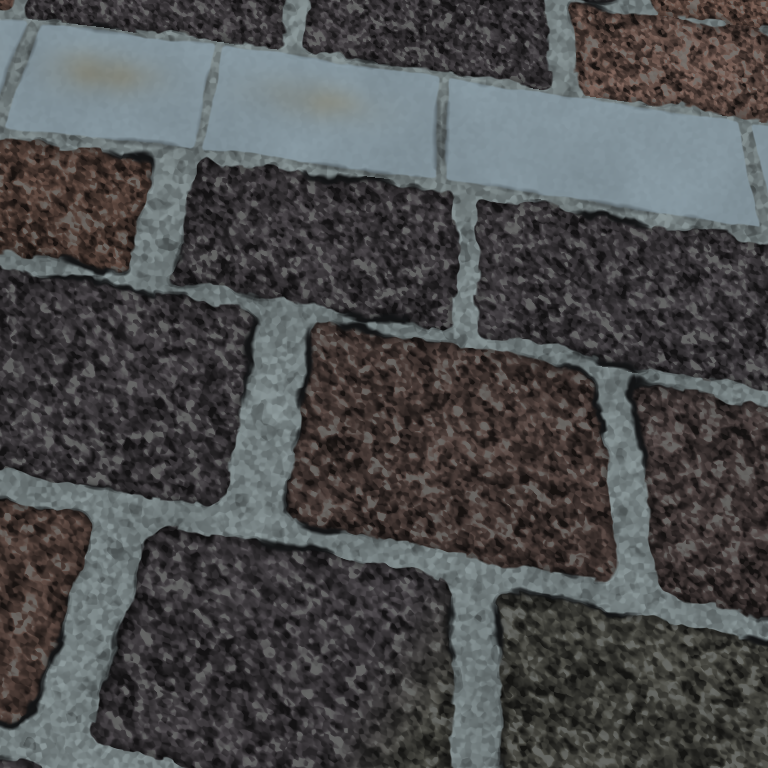
Write a WebGL 2 fragment shader that draws this texture.

```glsl
#version 300 es
precision highp float;

uniform vec2 u_resolution;
out vec4 fragColor;

#define COOL_STONE vec3(0.208, 0.197, 0.208)
#define WARM_STONE vec3(0.255, 0.198, 0.175)
#define MOSSY_STONE vec3(0.225, 0.225, 0.205)
#define FLECK vec3(0.40, 0.41, 0.40)
#define MORTAR vec3(0.445, 0.485, 0.49)
#define MARBLE vec3(0.51, 0.575, 0.61)
#define OCHRE vec3(0.50, 0.47, 0.38)
#define CREVICE vec3(0.07, 0.075, 0.08)
#define MARBLE_ROW 2
#define ROUGHNESS 0.006
#define FAN 0.65
#define SAG 0.03

const int ROWS = 7;

// Upper edge of each course: height at the left side, slope
const vec2 EDGES[8] = vec2[8](
    vec2(-0.21, 0.13), vec2(-0.09, 0.13), vec2(0.022, 0.14), vec2(0.172, 0.135),
    vec2(0.34, 0.18), vec2(0.632, 0.19), vec2(0.965, 0.25), vec2(1.4, 0.19));

// Joints of each course: start, spacing, growth to the right, half width
const vec4 COURSES[7] = vec4[7](
    vec4(0.42, 0.40, 0.0, 0.020), vec4(1.075, 0.345, 0.0, 0.022),
    vec4(0.02, 0.235, 0.279, 0.010), vec4(0.215, 0.354, 0.237, 0.027),
    vec4(0.35, 0.465, 0.0, 0.039), vec4(0.12, 0.50, 0.0, 0.038),
    vec4(0.30, 0.50, 0.0, 0.040));

vec3 hash3(vec2 p) {
    vec3 q = fract(vec3(p.xyx) * vec3(0.1031, 0.1030, 0.0973));
    q += dot(q, q.yxz + 33.33);
    return fract((q.xxy + q.yzz) * q.zyx);
}

// Layered sines, roughly -1 to 1
float waves(vec2 p) {
    float sum = 0.0, amp = 0.5;
    for (int i = 0; i < 4; i++) {
        p = mat2(0.8, 0.6, -0.6, 0.8) * p * 1.7 + 1.3;
        sum += amp * sin(p.x + 1.7 * sin(p.y));
        amp *= 0.6;
    }
    return sum;
}

// Cellular noise with softly blended cells, -1 to 1
float grains(vec2 p) {
    vec2 cell = floor(p);
    float total = 0.0, tone = 0.0;
    for (int y = -1; y <= 1; y++)
    for (int x = -1; x <= 1; x++) {
        vec2 id = cell + vec2(x, y);
        vec3 h = hash3(id + 200.0);
        vec2 offset = id + h.xy - p;
        float weight = exp(-7.0 * dot(offset, offset));
        total += weight;
        tone += weight * (2.0 * h.z - 1.0);
    }
    return tone / total;
}

float edgeHeight(int k, float x) {
    return EDGES[k].x + EDGES[k].y * x - SAG * x * (1.0 - x);
}

float mortarGap(int k) {
    return 0.004 + 0.02 * max(EDGES[k].x, 0.0);
}

void main() {
    vec2 p = gl_FragCoord.xy / u_resolution;
    p.y = 1.0 - p.y;
    vec2 q = p + 0.003 * vec2(waves(p * 9.0), waves(p.yx * 8.0 + 4.0));

    // Course and stone under this point
    int row = 0;
    for (int k = 1; k < ROWS; k++) if (q.y > edgeHeight(k, q.x)) row = k;
    float top = edgeHeight(row, q.x), bottom = edgeHeight(row + 1, q.x);
    vec4 course = COURSES[row];
    float x = q.x - (q.x - 0.6) * FAN * (q.y - 0.5 * (top + bottom)) - course.x;
    float along = x * (1.0 - course.z * x) / course.y;
    float stone = floor(along), joint = floor(along + 0.5);
    float stretch = course.y / max(1.0 - 2.0 * course.z * x, 0.2);

    // Rounded outline, negative inside the stone
    bool marble = row == MARBLE_ROW;
    float jointWidth = course.w * (0.74 + 0.26 * cos(joint * float(row) * 1.05));
    vec2 inset = vec2(abs(along - joint) * stretch - jointWidth,
        min(q.y - top - mortarGap(row), bottom - q.y - mortarGap(row + 1)));
    float radius = marble ? 0.004 : row < 4 ? 0.012 : 0.027;
    vec2 corner = radius - inset;
    float d = length(max(corner, 0.0)) + min(max(corner.x, corner.y), 0.0) - radius;
    float ragged = waves(p * 23.0 + 2.0) + 0.5 * grains(p * 75.0);
    d += ROUGHNESS * (marble ? 0.25 : 1.0) * ragged;

    // Mortar with pits
    float fine = grains(p * 150.0);
    float blotch = waves(p * 11.0 + 7.0);
    float pits = smoothstep(0.35, 0.9, -grains(p * 70.0 + 9.0));
    vec3 color = MORTAR * (1.0 + 0.17 * fine + 0.08 * blotch - 0.2 * pits);

    // Speckled stone or stained marble
    vec3 face;
    if (marble) {
        vec2 local = vec2(along - stone - 0.45, (q.y - top) / (bottom - top) - 0.4);
        float stain = exp(-dot(local, local * vec2(16.0, 40.0)) + 0.6 * blotch);
        stain *= clamp(0.7 - 0.35 * stone, 0.0, 0.7);
        face = mix(MARBLE, OCHRE, min(stain, 0.7)) * (1.0 + 0.04 * blotch + 0.02 * fine);
    } else {
        float warm = smoothstep(0.1, 0.95, sin(1.92 * stone + 2.79 * float(2 - row)));
        float mossy = row > 4 ? smoothstep(0.4, 0.55, p.x * p.y) : 0.0;
        float scale = mix(125.0, 75.0, float(row) / 6.0);
        vec2 grainSpace = mat2(0.85, -0.6, 0.35, 1.0) * p * scale;
        float coarse = grains(grainSpace);
        float small = grains(grainSpace * 1.9 + 31.0);
        float tone = 1.0 + 0.5 * coarse + 0.42 * small + 0.14 * blotch;
        tone *= 1.0 + (row < 2 ? 0.45 : 0.05) * warm;
        face = mix(mix(COOL_STONE, WARM_STONE, warm), MOSSY_STONE, mossy) * max(tone, 0.35);
        face = mix(face, FLECK, 0.75 * smoothstep(0.4, 1.0, coarse + 0.5 * small));
        face *= mix(0.75, 1.0, smoothstep(0.0, 0.014, -d));
    }

    // Soft boundary and broken dark crevices of uneven width
    float soft = max(1.0 / u_resolution.y, 0.0016);
    color = mix(color, face, smoothstep(soft, -soft, d));
    float open = smoothstep(-0.1, 0.7, waves(p * 8.0 + 3.0) + 0.3 * grains(p * 45.0));
    float crack = smoothstep(0.0025 + 0.005 * open, 0.001, abs(d - 0.001));
    color = mix(color, CREVICE, crack * open * (marble ? 0.3 : 1.0));

    fragColor = vec4(color, 1.0);
}
```
